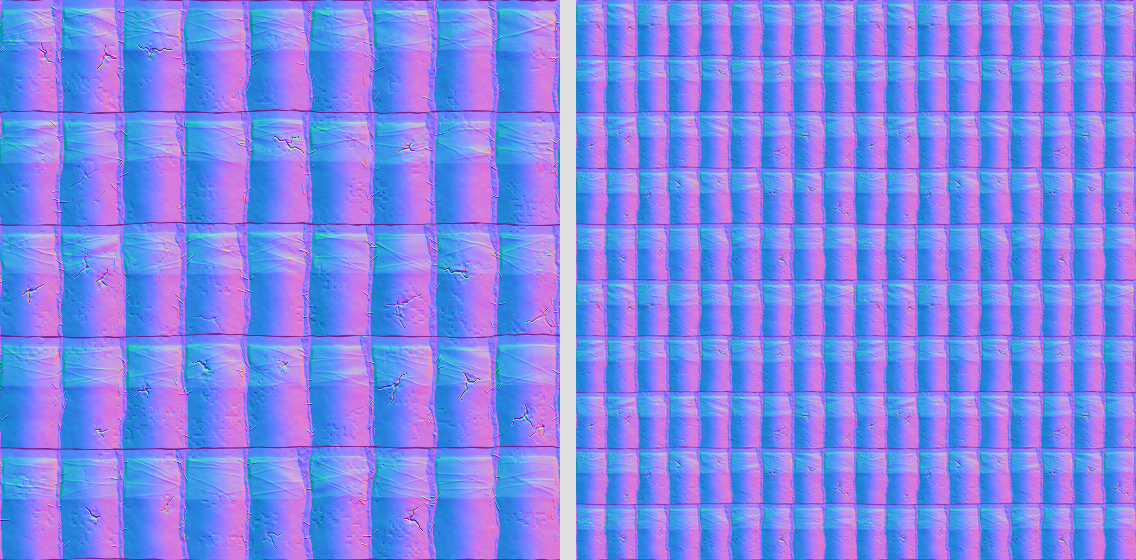
Left: one tile. Right: repeated 2 by 2.
Give the GLSL for this texture map, as a WebGL 1 fragment shader.

```glsl
precision highp float;
// Tangent-space normal map of worn barrel roof tiles, nine across and five down, seamless.
uniform vec2 u_resolution;

const vec2 TILE = vec2(1.0, 1.8);   // tile size, with nine units across the canvas

float hash(vec2 p) {
  return fract(sin(dot(p, vec2(127.1, 311.7))) * 43758.5);
}

// Value noise that wraps after a whole number of lattice cells.
float noise(vec2 p, vec2 period) {
  vec2 i = floor(p), f = fract(p);
  f = f * f * (3.0 - 2.0 * f);
  vec2 a = mod(i, period), b = mod(i + 1.0, period);
  return mix(mix(hash(a), hash(vec2(b.x, a.y)), f.x),
             mix(hash(vec2(a.x, b.y)), hash(b), f.x), f.y);
}

float wrapNoise(vec2 q, float freq) { return noise(q * freq, vec2(9.0 * freq)); }

float tileRandom(vec2 id, float k) { return hash(id + k * vec2(17.3, 5.1) + 3.7); }

// Uneven hand-laid tile outlines.
vec2 warp(vec2 q) {
  vec2 slow = vec2(wrapNoise(q, 2.0), wrapNoise(q + 4.5, 1.0)) - 0.5;
  return q + slow * vec2(0.08, 0.07) + 0.02 * (wrapNoise(q, 7.0) - 0.5);
}

float gapWidth(vec2 q, vec2 id, float t) {
  float wedge = smoothstep(0.6, 1.0, t) * tileRandom(id, 2.0);
  return 0.025 + 0.075 * tileRandom(id, 1.0) + 0.12 * wedge
       + 0.05 * (wrapNoise(q, 6.0) - 0.5) + 0.025 * (wrapNoise(q, 20.0) - 0.5);
}

float segment(vec2 p, float len) {
  return length(vec2(p.x - clamp(p.x, 0.0, len), p.y));
}

vec2 turn(vec2 p, float a) {
  float c = cos(a), s = sin(a);
  return vec2(c * p.x + s * p.y, c * p.y - s * p.x);
}

// Folds and creases pressed into the upper part of a tile.
float creases(vec2 l, vec2 id) {
  float shear = 0.8 * tileRandom(id, 4.0) - 0.5;
  float h = 0.025 * noise(vec2(l.x * 1.5, (l.y - l.x * shear) * 7.0) + id * 13.0, vec2(512.0));
  for (int i = 0; i < 7; i++) {
    float k = float(i) * 3.0 + 10.0;
    float slope = 0.9 * (tileRandom(id, k) - 0.6);
    float y = mix(1.0, 1.65, tileRandom(id, k + 1.0));
    float d = (l.y - y - slope * (l.x - 0.5)) / 0.016;
    float fade = smoothstep(0.75, 0.1, abs(l.x - tileRandom(id, k + 2.0)));
    h += 0.0045 * exp(-d * d) * fade;
  }
  return h;
}

// Branching cracks and chipped patches, present on some tiles only.
float damage(vec2 l, vec2 id) {
  float h = 0.0;
  for (int j = 0; j < 2; j++) {
    float k = 40.0 + 20.0 * float(j);
    float strength = smoothstep(0.5, 1.0, tileRandom(id, k));
    vec2 d = l - vec2(0.3, 0.25) - vec2(0.45, 1.25) * vec2(tileRandom(id, k + 1.0), tileRandom(id, k + 2.0));
    float chips = noise(l * 22.0 + id * 31.0, vec2(512.0));
    h -= 0.025 * strength * chips * smoothstep(0.2, 0.04, length(d * vec2(1.3, 0.8)));
    for (int i = 0; i < 3; i++) {
      float s = k + 4.0 + float(i) * 3.0;
      vec2 r = turn(d, 2.1 * float(i) + 2.0 * tileRandom(id, s));
      float len = 0.04 + 0.32 * tileRandom(id, s + 1.0);
      r.y += 0.07 * (noise(vec2(r.x * 14.0 + s, s) + id * 7.0, vec2(512.0)) - 0.5);
      float width = 0.01 + 0.022 * (1.0 - clamp(r.x / len, 0.0, 1.0));
      h -= 0.022 * strength * smoothstep(width, 0.0, segment(r, len));
    }
  }
  return h;
}

// Short straw-like splinters lying over the gaps.
float splinters(vec2 w) {
  vec2 id = floor(w / TILE + vec2(0.5, 0.0));
  vec2 l = w - id * TILE;
  id = mod(id, vec2(9.0, 5.0));
  float h = 0.0;
  for (int i = 0; i < 9; i++) {
    float k = 90.0 + 4.0 * float(i);
    vec2 c = vec2(0.18 * tileRandom(id, k) - 0.14, 0.15 + 1.5 * tileRandom(id, k + 1.0));
    vec2 r = turn(l - c, 3.14 * tileRandom(id, k + 2.0));
    float len = 0.03 + 0.11 * tileRandom(id, k + 3.0);
    h = max(h, 0.01 * smoothstep(0.015, 0.0, segment(r, len)));
  }
  return h;
}

float relief(vec2 q) {
  vec2 w = warp(q), id = floor(w / TILE), l = w - id * TILE;
  id = mod(id, vec2(9.0, 5.0));
  float t = l.y / TILE.y;
  float inside = smoothstep(0.0, 0.06, l.x) * smoothstep(0.95, 0.86, l.x) * smoothstep(0.0, 0.03, t);
  float folded = smoothstep(0.45, 0.65, t) * smoothstep(0.94, 0.87, t);
  float gap = smoothstep(-0.01, 0.02, l.x - 1.0 + gapWidth(q, id, t)) * smoothstep(1.0, 0.97, l.x);
  float h = 0.013 * wrapNoise(q, 4.0) + 0.004 * wrapNoise(q, 12.0) + 0.0014 * wrapNoise(q, 32.0);
  h += gap * (0.012 * wrapNoise(q, 14.0) + 0.007 * wrapNoise(q, 30.0));
  float worn = smoothstep(0.55, 0.8, wrapNoise(q, 3.0));
  h -= 0.007 * worn * smoothstep(0.5, 0.9, wrapNoise(q, 19.0)) * inside;
  return h + inside * (folded * creases(l, id) + damage(l, id)) + splinters(w);
}

void main() {
  vec2 q = gl_FragCoord.xy / u_resolution * 9.0;
  float px = 9.0 / u_resolution.x;
  vec2 w = warp(q), id = floor(w / TILE), l = w - id * TILE;
  id = mod(id, vec2(9.0, 5.0));
  float t = l.y / TILE.y, right = 1.0 - gapWidth(q, id, t);

  // Barrel curve, tilted upper half and flatter top band.
  float upper = smoothstep(-px, px, l.y - 0.99);
  float band = smoothstep(-px, px, l.y - 1.64);
  float across = smoothstep(0.16, 0.84, l.x / right);
  vec2 slope = vec2(1.36 * across - 0.7, 0.02 - 0.06 * across);
  slope.x = slope.x * mix(1.0, 0.82, upper) * mix(1.0, 0.72, band) + 0.08 * (tileRandom(id, 3.0) - 0.5);
  slope.y += upper * (0.2 - 0.16 * band);
  slope.y += 0.22 * smoothstep(0.006 + px, 0.0, abs(l.y - 1.635 + 0.03 * (wrapNoise(q, 3.0) - 0.5)));

  // Rough mortar between columns.
  slope = mix(slope, vec2(0.1, -0.1), smoothstep(-px, px, l.x - right));

  float e = 0.012, h = relief(q);
  slope -= vec2(relief(q + vec2(e, 0.0)) - h, relief(q + vec2(0.0, e)) - h) / e;
  slope *= min(1.0, 0.94 / max(length(slope), 0.001));
  vec3 color = 0.5 + 0.5 * vec3(slope, sqrt(1.0 - dot(slope, slope)));

  // Steep lower lip of each row.
  float lip = 0.001 + 0.012 * wrapNoise(q, 8.0);
  float edge = min(l.y, TILE.y - l.y);
  color = mix(color, vec3(0.45, 0.06, 0.5), 0.85 * smoothstep(lip + 0.7 * px, lip - 0.4 * px, edge));
  gl_FragColor = vec4(color, 1.0);
}
```
